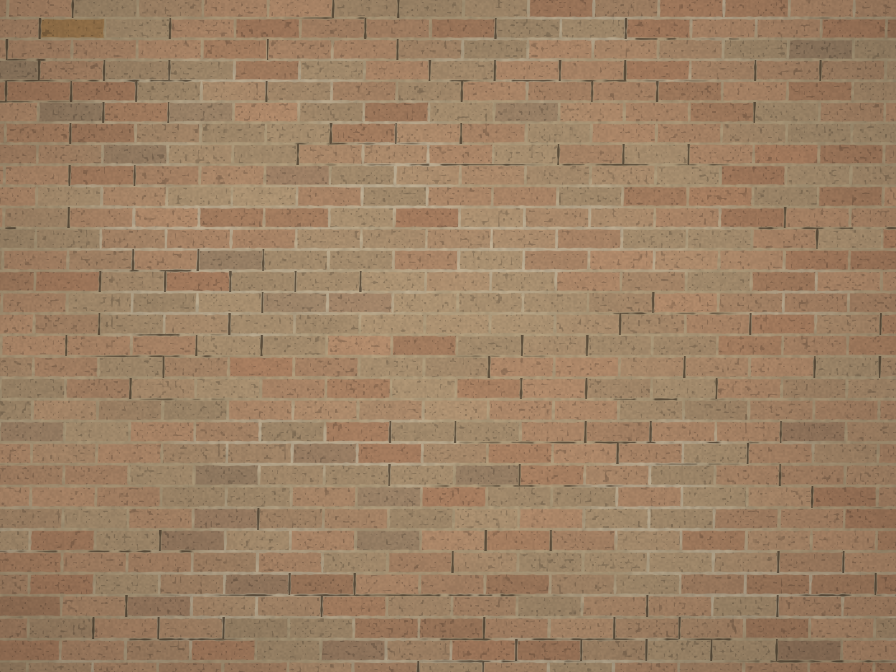
Reproduce this texture procedurally as a WebGL 1 fragment shader.

```glsl
precision highp float;
uniform vec2 u_resolution;

// Layout, in units of the canvas height
const float ROWS = 31.35;
const float ROW_PHASE = 0.52;
const float ROW_STRETCH = 1.0;
const float BRICK_LENGTH = 0.0969;
const float LEAN = 0.2;
const float JOINT_HALF = 0.0021;
const float GAP_HALF = 0.0011;
const float EDGE_WOBBLE = 0.0013;
const float BLUR = 0.0011;

// Surface
const float GRAIN_SCALE = 330.0;
const float GRAIN = 0.085;
const float SPECK = 0.17;
const float VIGNETTE = 0.20;

const vec3 PINK = vec3(0.655, 0.512, 0.395);
const vec3 TAN = vec3(0.630, 0.536, 0.418);
const vec3 RUSSET = vec3(0.625, 0.463, 0.350);
const vec3 DUSK = vec3(0.555, 0.462, 0.370);
const vec3 OCHRE = vec3(0.590, 0.455, 0.270);
const vec3 MORTAR = vec3(0.655, 0.585, 0.465);
const vec3 PALE_MORTAR = vec3(0.735, 0.690, 0.600);
const vec3 GAP = vec3(0.285, 0.235, 0.175);

float hash(vec2 p) {
  vec3 q = fract(vec3(p.xyx) * 0.1031);
  q += dot(q, q.yzx + 33.33);
  return fract((q.x + q.y) * q.z);
}

float noise(vec2 p) {
  vec2 i = floor(p);
  vec2 f = fract(p);
  f = f * f * (3.0 - 2.0 * f);
  return mix(mix(hash(i), hash(i + vec2(1.0, 0.0)), f.x),
             mix(hash(i + vec2(0.0, 1.0)), hash(i + 1.0), f.x), f.y);
}

float fbm(vec2 p) {
  float sum = 0.0;
  float weight = 0.5;
  for (int i = 0; i < 3; i++) {
    sum += weight * noise(p);
    p = p * 2.03 + 17.0;
    weight *= 0.5;
  }
  return sum / 0.875;
}

float fill(float d) {
  float soft = max(BLUR, 0.75 / u_resolution.y);
  return 1.0 - smoothstep(-soft, soft, d);
}

vec3 brickColor(vec2 id, vec2 p) {
  float region = fbm(p * 2.3 + 5.0);
  float pick = hash(id + 41.0);
  vec3 color = mix(TAN, PINK, smoothstep(0.2, 0.8, pick + 0.9 * (region - 0.5)));
  color = mix(color, RUSSET, 0.8 * step(0.84, hash(id + 83.0)));
  color = mix(color, DUSK, 0.6 * step(0.94, hash(id + 127.0)));
  color = mix(color, OCHRE, 0.7 * step(0.997, hash(id + 211.0)));
  return color * (0.965 + 0.07 * hash(id + 9.0));
}

void main() {
  vec2 p = gl_FragCoord.xy / u_resolution.y;
  vec2 uv = gl_FragCoord.xy / u_resolution;

  // Running bond, with courses slightly taller toward the bottom
  float course = ROW_PHASE + ROWS * p.y + ROW_STRETCH * p.y * (p.y - 1.0);
  float row = floor(course);
  float shift = 0.5 * (1.0 - mod(row, 2.0));
  float column = p.x / BRICK_LENGTH + shift - LEAN * (p.y - 0.4);
  vec2 cell = vec2(column, course);
  vec2 id = floor(cell);
  vec2 nearest = floor(cell + 0.5);
  vec2 toJoint = abs(cell - nearest) * vec2(BRICK_LENGTH, 1.0 / ROWS);

  // Brick faces with a dark speckled grain
  float grain = noise(p * GRAIN_SCALE);
  float speck = smoothstep(0.72, 0.95, noise(p * GRAIN_SCALE * 0.8 + 71.0));
  vec3 color = brickColor(id, p);
  color *= 1.0 + GRAIN * (grain - 0.5) - SPECK * speck;

  // Mortar, paler in patches
  float wobble = EDGE_WOBBLE * (noise(p * 130.0) - 0.5);
  float joint = fill(min(toJoint.x, toJoint.y) - JOINT_HALF + wobble);
  float pale = smoothstep(0.48, 0.75, fbm(p * vec2(5.0, 9.0) + 31.0));
  vec3 mortar = mix(MORTAR, PALE_MORTAR, 0.75 * pale);
  mortar *= 0.94 + 0.12 * noise(p * 160.0 + 13.0);
  color = mix(color, mortar, 0.85 * joint);

  // Open joints, clustered along a few courses
  float bedWear = noise(vec2(p.x * 4.0, nearest.y * 3.7 + 0.5));
  float bedBreak = smoothstep(0.36, 0.62, noise(vec2(p.x * 65.0, nearest.y * 7.3)));
  float bedGap = smoothstep(0.66, 0.80, bedWear) * bedBreak * fill(toJoint.y - GAP_HALF + wobble);
  float headWear = noise(vec2(p.x * 4.0, row * 3.7 + 0.5));
  float headOpen = step(1.25, headWear + hash(vec2(nearest.x, row) + 57.0));
  float headGap = headOpen * fill(toJoint.x - GAP_HALF * 1.3 + wobble);
  color = mix(color, GAP, 0.8 * max(bedGap, headGap));

  // Broad staining and darker corners
  color *= 0.96 + 0.08 * fbm(p * 3.0 + 90.0);
  vec2 offCenter = (uv - vec2(0.5, 0.55)) * vec2(1.1, 1.0);
  color *= 1.03 - VIGNETTE * 1.6 * dot(offCenter, offCenter);
  gl_FragColor = vec4(color, 1.0);
}
```
